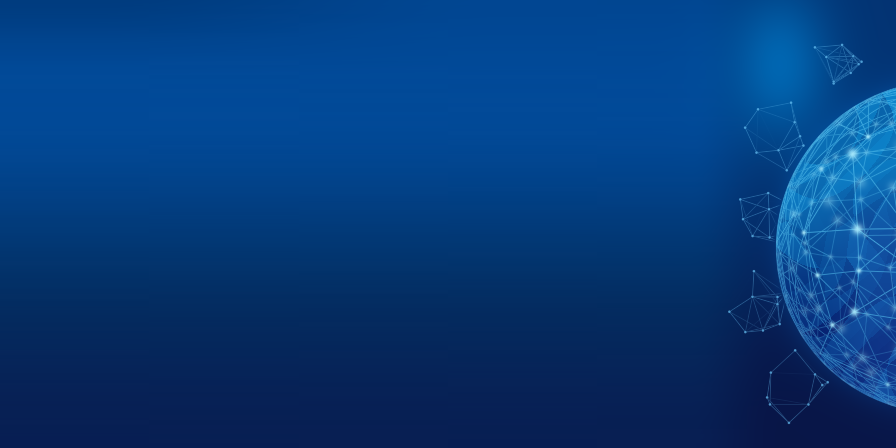
Write a WebGL 2 fragment shader that draws this background.

```glsl
#version 300 es
precision highp float;
// A deep blue gradient with a glowing wireframe globe cut off by the right edge.
// The globe's mesh is a jittered grid of nodes in angle space, projected to a disc
// and joined by straight lines; small node clusters float around its rim.

uniform vec2 u_resolution;
out vec4 fragColor;

const float RADIUS = 0.371;

float hash(vec2 p) {
  return fract(sin(dot(p, vec2(127.1, 311.7))) * 43758.5453);
}

vec2 hash2(vec2 p) {
  return vec2(hash(p), hash(p + 37.3));
}

float segmentDistance(vec2 p, vec2 a, vec2 b) {
  vec2 ab = b - a;
  float t = clamp(dot(p - a, ab) / max(dot(ab, ab), 1e-6), 0.0, 1.0);
  return length(p - a - ab * t);
}

// Soft coverage of a stroke or dot with the given half width
float stroke(float d, float halfWidth) {
  float pixel = 0.7 / u_resolution.y;
  return 1.0 - smoothstep(halfWidth - pixel, halfWidth + pixel, d);
}

// Screen offset of the mesh node in a grid cell, folded onto the rim
vec2 globeNode(vec2 id, float cell) {
  vec2 w = (id + 0.1 + 0.8 * hash2(id + cell * 91.0)) * cell;
  float angle = max(length(w), 1e-4);
  return RADIUS * sin(min(angle, 1.5708)) * w / angle;
}

// x: lines, y: node glow
vec2 globeMesh(vec2 q, float cell) {
  float l = max(length(q), 1e-4);
  vec2 id = floor(q / l * asin(min(l / RADIUS, 1.0)) / cell);
  vec2 mesh = vec2(0.0);
  for (int y = -1; y <= 1; y++)
    for (int x = -1; x <= 1; x++) {
      vec2 n = id + vec2(x, y);
      vec2 a = globeNode(n, cell);
      float diagonal = hash(n + 5.0) < 0.5 ? 1.0 : -1.0;
      float d = segmentDistance(q, a, globeNode(n + vec2(1, 0), cell));
      d = min(d, segmentDistance(q, a, globeNode(n + vec2(0, 1), cell)));
      d = min(d, segmentDistance(q, a, globeNode(n + vec2(1, diagonal), cell)));
      mesh.x = max(mesh.x, stroke(d, 0.001) * (0.5 + 0.5 * hash(n + 8.0)));
      // Nodes dim and shrink toward the rim
      float facing = 1.0 - 0.85 * smoothstep(0.82, 0.98, length(a) / RADIUS);
      float size = (0.005 + 0.011 * pow(hash(n + 3.0), 2.0)) * (0.6 + 0.4 * facing);
      mesh.y += facing * exp(-pow(length(q - a) / size, 2.0));
    }
  return mesh;
}

vec2 satelliteNode(int i, int cluster) {
  vec2 h = hash2(vec2(i, cluster * 7 + 2));
  float angle = float(i) * 2.4 + h.x;
  return (0.025 + 0.06 * h.y) * vec2(cos(angle), 1.15 * sin(angle));
}

// Small linked clusters spaced along an arc outside the globe
float satellites(vec2 q) {
  float light = 0.0;
  for (int c = 0; c < 5; c++) {
    float angle = 1.06 - 0.46 * float(c);
    vec2 o = q - (0.435 + 0.03 * cos(float(c) * 1.6)) * vec2(-cos(angle), sin(angle));
    if (length(o) > 0.12) continue;
    for (int i = 0; i < 9; i++) {
      vec2 a = satelliteNode(i, c);
      light = max(light, 0.75 * stroke(length(o - a), 0.0028));
      for (int j = 0; j < i; j++) {
        vec2 b = satelliteNode(j, c);
        float near = 1.0 - smoothstep(0.06, 0.11, length(a - b));
        light = max(light, 0.42 * near * stroke(segmentDistance(o, a, b), 0.0007));
      }
    }
  }
  return light;
}

vec3 backdrop(vec2 p) {
  // Vertical gradient, brightest below the top edge
  vec3 color = mix(vec3(0.03, 0.12, 0.325), vec3(0.01, 0.185, 0.39), smoothstep(0.0, 0.46, p.y));
  color = mix(color, vec3(0.005, 0.288, 0.595), smoothstep(0.28, 0.76, p.y));
  float topShade = smoothstep(0.82, 1.03, p.y) * (1.0 - 0.75 * smoothstep(0.2, 1.1, p.x));
  color = mix(color, vec3(0.0, 0.23, 0.49), topShade);
  // Thin, faint horizontal streaks
  color += 0.003 * (hash(floor(vec2(p.x * 3.0, p.y * 96.0))) - 0.5);
  // Darker zone on the right and the soft cyan glow in it
  vec3 dark = mix(vec3(0.03, 0.085, 0.28), vec3(0.01, 0.2, 0.45), smoothstep(0.05, 0.8, p.y));
  color = mix(color, dark, smoothstep(1.54, 1.74, p.x));
  vec2 g = (p - vec2(1.74, 0.855)) / vec2(0.115, 0.17);
  return mix(color, vec3(0.0, 0.42, 0.72), 0.9 * exp(-dot(g, g)));
}

void main() {
  vec2 p = gl_FragCoord.xy / u_resolution.y;
  p.x += 2.0 - u_resolution.x / u_resolution.y;
  vec2 q = p - vec2(2.103, 0.448);
  float l = length(q);
  vec3 color = backdrop(p);

  // Halo and floating clusters
  color += vec3(0.0, 0.05, 0.08) * exp(-max(l - RADIUS, 0.0) * 35.0);
  color = mix(color, vec3(0.4, 0.75, 0.95), satellites(q) * smoothstep(RADIUS, RADIUS + 0.01, l));

  // Globe body: cyan at the upper left, indigo below, with faint facets
  vec3 body = mix(vec3(0.03, 0.17, 0.48), vec3(0.04, 0.45, 0.73), smoothstep(-0.28, 0.22, q.y));
  body = mix(body, vec3(0.09, 0.29, 0.63), 0.55 * smoothstep(-0.3, -0.12, q.x) * smoothstep(0.2, 0.0, q.y));
  vec2 facet = q * 13.0 + 0.6 * sin(q.yx * 17.0);
  float side = step(fract(facet.x), fract(facet.y));
  body += vec3(0.02, 0.14, 0.14) * (hash(floor(facet) + side * 9.0) - 0.5);

  // Mesh at two scales, plus tilted orbits that crowd at the rim
  vec2 fine = globeMesh(q, 0.2);
  vec2 coarse = globeMesh(q, 0.36);
  float lines = max(0.55 * fine.x, 0.85 * coarse.x);
  for (int i = 0; i < 8; i++) {
    float t = float(i) * 0.83;
    vec2 e = mat2(cos(t), -sin(t), sin(t), cos(t)) * q / vec2(1.0, 0.74 + 0.03 * float(i));
    lines = max(lines, 0.6 * stroke(abs(length(e) - RADIUS), 0.001));
  }
  lines = max(lines, 0.6 * stroke(abs(l - RADIUS + 0.002), 0.001));
  lines *= 0.7 + 0.3 * smoothstep(-0.3, 0.1, q.y);
  body = mix(body, vec3(0.33, 0.75, 0.93), lines);
  body = mix(body, vec3(0.7, 0.94, 1.0), min(0.3 * fine.y + 0.85 * coarse.y, 0.95));
  color = mix(color, body, stroke(l, RADIUS));

  fragColor = vec4(clamp(color, 0.0, 1.0), 1.0);
}
```
